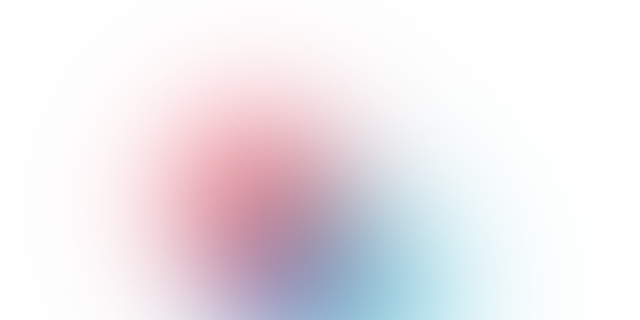
Reproduce this background procedurally as a WebGL 2 fragment shader.

```glsl
#version 300 es
precision highp float;

uniform vec2 u_resolution;
out vec4 fragColor;

// Glow centres and radii, in canvas heights
const vec2 ROSE_CENTER = vec2(0.807, 0.362);
const vec2 VIOLET_CENTER = vec2(0.872, 0.102);
const vec2 CYAN_CENTER = vec2(1.055, 0.075);
const float ROSE_RADIUS = 0.318;
const float VIOLET_RADIUS = 0.247;
const float CYAN_RADIUS = 0.365;

// Light absorbed per channel at the heart of each glow
const vec3 ROSE_INK = vec3(0.03, 0.46, 0.41);
const vec3 VIOLET_INK = vec3(0.0, 0.13, 0.02);
const vec3 CYAN_INK = vec3(0.56, 0.19, 0.12);

const vec3 PAPER = vec3(0.998);
const float DITHER = 1.0 / 255.0;

// Gaussian falloff around a centre
float glow(vec2 p, vec2 center, float radius) {
    vec2 d = (p - center) / radius;
    return exp(-dot(d, d));
}

float hash(vec2 p) {
    return fract(sin(dot(p, vec2(12.99, 78.23))) * 43758.5);
}

void main() {
    vec2 p = gl_FragCoord.xy / u_resolution.y;

    // Overlapping inks add up before they darken the paper
    vec3 ink = ROSE_INK * glow(p, ROSE_CENTER, ROSE_RADIUS)
             + VIOLET_INK * glow(p, VIOLET_CENTER, VIOLET_RADIUS)
             + CYAN_INK * glow(p, CYAN_CENTER, CYAN_RADIUS);
    vec3 color = PAPER * exp(-ink);

    // Fine dither hides banding
    color += (hash(gl_FragCoord.xy) - 0.5) * DITHER;
    fragColor = vec4(clamp(color, 0.0, 1.0), 1.0);
}
```
